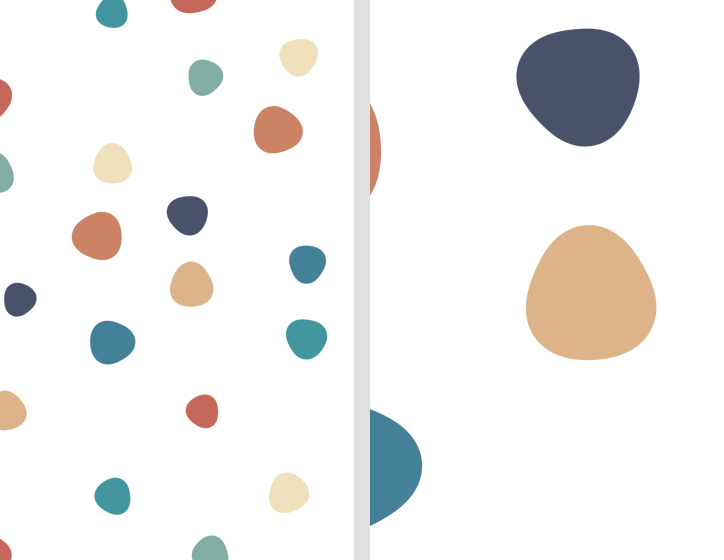
Left, the full canvas; right, a detail of the centre.
A Shadertoy shader for this pattern:

```glsl
// Scattered flat pebbles in muted colours on a white ground.

// Lengths are fractions of the canvas height.
const vec2  CELL       = vec2(0.17, 0.20);    // one pebble per cell
const vec2  GRID_SHIFT = vec2(0.085, 0.05);   // lets the borders crop some pebbles
const float STAGGER    = 0.5;                 // row shift of every other column
const float RADIUS_MIN = 0.0285;
const float RADIUS_MAX = 0.0435;
const float MARGIN     = 0.008;               // free space kept along cell borders
const float TRIANGULAR = 0.06;                // how far the outline leaves a circle
const float EGG        = 0.025;               // stretch along the pebble axis
const float TAU        = 6.2831853;

const vec3 GROUND = vec3(1.0);
const vec3 PALETTE[8] = vec3[8](
    vec3(0.773, 0.408, 0.361),   // brick
    vec3(0.800, 0.510, 0.392),   // terracotta
    vec3(0.867, 0.702, 0.541),   // sand
    vec3(0.937, 0.878, 0.737),   // cream
    vec3(0.290, 0.318, 0.420),   // navy
    vec3(0.263, 0.588, 0.627),   // teal
    vec3(0.506, 0.678, 0.643),   // sage
    vec3(0.271, 0.502, 0.600)    // blue
);

vec4 hash4(vec2 cell) {
    vec4 q = fract(vec4(cell.xyx, cell.y + 7.0) * vec4(0.1031, 0.1030, 0.0973, 0.1099));
    q += dot(q, q.wzxy + 33.33);
    return fract((q.xxyz + q.yzzw) * q.zywx);
}

// Approximate signed distance to a rounded, three-cornered pebble.
float pebble(vec2 p, float radius, float turn) {
    float angle = atan(p.y, p.x) - turn;
    float outline = 1.0 + TRIANGULAR * cos(3.0 * angle) + EGG * cos(2.0 * angle);
    return length(p) - radius * outline;
}

void mainImage(out vec4 fragColor, in vec2 fragCoord) {
    float pixel = 1.0 / iResolution.y;
    vec2 p = fragCoord * pixel + GRID_SHIFT;

    // Staggered cells, so that columns do not line up
    float column = floor(p.x / CELL.x);
    p.y += STAGGER * CELL.y * mod(column, 2.0);
    vec2 cell = vec2(column, floor(p.y / CELL.y));
    vec2 local = p - (cell + 0.5) * CELL;

    // Random size, place and direction; each pebble stays inside its cell
    vec4 rnd = hash4(cell + 19.0);
    float radius = mix(RADIUS_MIN, RADIUS_MAX, rnd.x);
    vec2 room = 0.5 * CELL - radius * (1.0 + TRIANGULAR + EGG) - MARGIN;
    vec2 center = room * (2.0 * rnd.yz - 1.0);
    float dist = pebble(local - center, radius, TAU * rnd.w);

    // Colour steps that never repeat between neighbours
    int index = int(mod(3.0 * cell.x + 2.0 * cell.y, 8.0));
    float cover = 1.0 - smoothstep(-0.75 * pixel, 0.75 * pixel, dist);
    fragColor = vec4(mix(GROUND, PALETTE[index], cover), 1.0);
}
```
